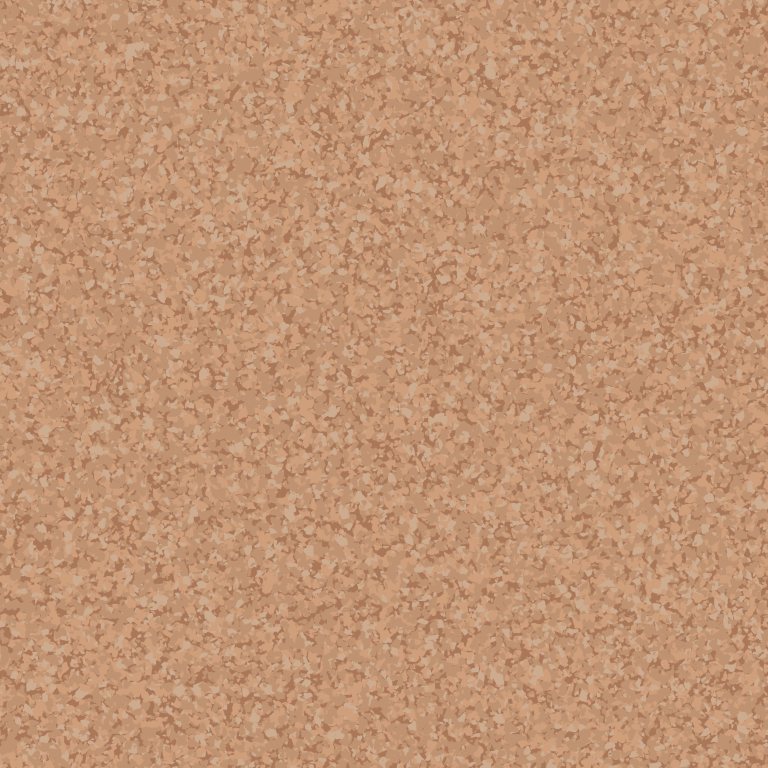
Write a three.js fragment shader that draws this texture.

```glsl
// Fine flake flooring: small flat chips in tan, peach and pale sand on brown.
// Layers of jittered grids each scatter one rounded, partly broken chip per
// cell; later layers are finer, hold more pale chips and cover earlier ones.

#define LAYERS 5
#define BASE_CELLS 61.0
#define CELLS_STEP 8.0
#define MIN_RADIUS 0.22
#define MAX_RADIUS 0.72
#define EDGE 0.0010
#define PEACH_SHARE 0.40
#define BROWN vec3(0.667, 0.468, 0.350)
#define TAN vec3(0.750, 0.578, 0.446)
#define PEACH vec3(0.812, 0.620, 0.484)
#define PALE vec3(0.805, 0.672, 0.562)

varying vec2 vUv;

// Four random values per cell and seed, without sine
vec4 hash4(vec2 cell, float seed) {
  vec4 p = fract(vec4(cell.xyx, seed) * vec4(0.1031, 0.1030, 0.0973, 0.1099));
  p += dot(p, p.wzxy + 33.33);
  return fract((p.xxyz + p.yzzw) * p.zywx);
}

// Approximate signed distance to a wavy ellipse with one side broken off
float chipDistance(vec2 p, vec2 radii, vec4 rnd) {
  float turn = 6.2832 * rnd.x;
  float c = cos(turn), s = sin(turn);
  vec2 q = mat2(c, -s, s, c) * p;

  vec2 scaled = q / radii;
  float r = length(scaled);
  float angle = atan(scaled.y, scaled.x);
  float outline = 1.0 + 0.15 * sin(3.0 * angle + 6.2832 * rnd.y)
                      + 0.08 * sin(5.0 * angle + 6.2832 * rnd.z);
  float body = r * (r - outline) / (length(scaled / radii) + 0.00001);

  float cutAngle = 6.2832 * rnd.w;
  vec2 cutNormal = vec2(cos(cutAngle), sin(cutAngle));
  float cut = dot(q, cutNormal) - length(radii * cutNormal) * mix(0.4, 1.0, rnd.z);
  return max(body, cut);
}

vec3 chipColor(float pick, float tone, float paleShare) {
  vec3 warm = tone < PEACH_SHARE ? PEACH : TAN;
  return pick < paleShare ? PALE : warm;
}

// Paints one layer of chips over the colour below
vec3 paintLayer(vec3 below, vec2 uv, float layer) {
  float cells = BASE_CELLS + CELLS_STEP * layer;
  vec2 p = uv * cells + 17.3 * layer + 5.7;
  vec2 home = floor(p);
  float paleShare = 0.06 + 0.04 * layer;
  float soft = EDGE * cells;
  vec3 color = below;

  for (int y = -1; y <= 1; y++) {
    for (int x = -1; x <= 1; x++) {
      vec2 cell = home + vec2(float(x), float(y));
      vec4 place = hash4(cell, 3.7 + 11.0 * layer);
      vec4 shape = hash4(cell + 41.0, 8.3 + 13.0 * layer);
      float tone = hash4(cell + 87.0, 5.9 + 7.0 * layer).x;

      float radius = mix(MIN_RADIUS, MAX_RADIUS, place.z * place.z);
      vec2 radii = radius * vec2(1.0, mix(0.36, 0.95, shape.y));
      float d = chipDistance(p - cell - place.xy, radii, shape);
      float cover = 1.0 - smoothstep(-soft, soft, d);
      color = mix(color, chipColor(place.w, tone, paleShare), cover);
    }
  }
  return color;
}

void main() {
  vec3 color = BROWN;
  for (int i = 0; i < LAYERS; i++) {
    color = paintLayer(color, vUv, float(i));
  }
  gl_FragColor = vec4(color, 1.0);
}
```
